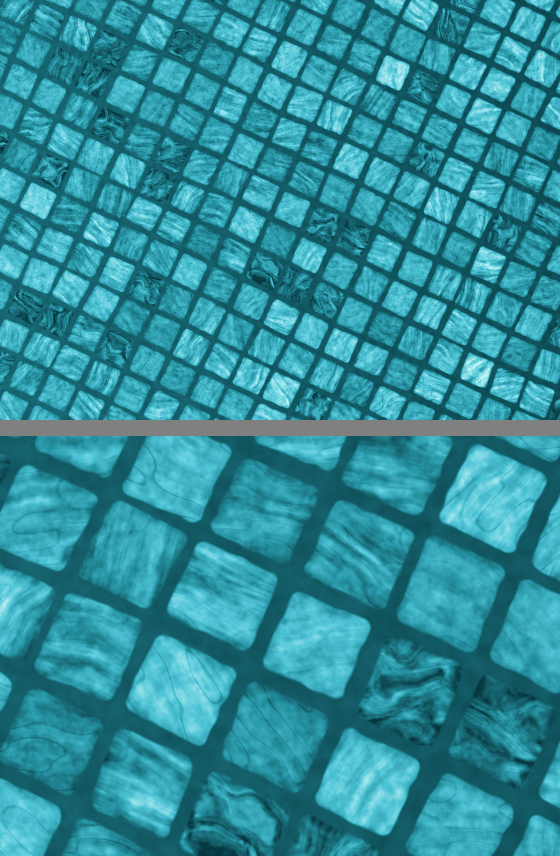
Top, the full canvas; bottom, a detail of the centre.
This texture is drawn by a Shadertoy shader. Its source:

```glsl
// Slanted mosaic of small turquoise glass tiles set in dark teal grout.
// A rotated grid gives each tile its own size, tilt, tone and streak direction;
// stretched noise draws the streaks, warped noise the veins of the darker tiles.

float hash(vec2 p) {
    return fract(sin(dot(p, vec2(127.1, 311.7))) * 43758.5453);
}

float noise(vec2 p) {
    vec2 i = floor(p), f = fract(p);
    f = f * f * (3.0 - 2.0 * f);
    return mix(mix(hash(i), hash(i + vec2(1, 0)), f.x),
               mix(hash(i + vec2(0, 1)), hash(i + vec2(1, 1)), f.x), f.y);
}

float fbm(vec2 p) {
    float sum = 0.0, amp = 0.53;
    for (int i = 0; i < 4; i++) {
        sum += amp * noise(p);
        p = p * 2.03 + 17.3;
        amp *= 0.5;
    }
    return sum;
}

mat2 rotation(float a) {
    return mat2(cos(a), sin(a), -sin(a), cos(a));
}

float roundedBox(vec2 p, vec2 halfSize, float radius) {
    vec2 q = abs(p) - halfSize + radius;
    return length(max(q, 0.0)) + min(max(q.x, q.y), 0.0) - radius;
}

// Tone 0 to 1 runs from deep teal to pale aqua
vec3 tealRamp(float tone) {
    vec3 c = mix(vec3(0.02, 0.20, 0.23), vec3(0.15, 0.58, 0.64), clamp(tone / 0.5, 0.0, 1.0));
    c = mix(c, vec3(0.31, 0.77, 0.84), clamp((tone - 0.5) / 0.3, 0.0, 1.0));
    return mix(c, vec3(0.75, 0.95, 0.96), clamp((tone - 0.8) / 0.35, 0.0, 1.0));
}

// Tone of the glass at local position p of the tile with the given id
float glassTone(vec2 p, vec2 id) {
    float kind = hash(id + 3.7);
    float quarterTurn = step(0.62, hash(id + 8.1)) * 1.571;
    float angle = quarterTurn + (hash(id + 5.3) - 0.5) * 1.1;
    vec2 offset = 40.0 * vec2(hash(id + 1.9), hash(id + 6.4));

    // Streaks bend gently across the tile
    vec2 q = rotation(angle) * p;
    q.y += 0.16 * (noise(q * 2.5 + offset) - 0.5);
    float streaks = fbm(q * vec2(1.6, 11.0) + offset) - 0.5;
    float grain = fbm(p * 9.0 + offset) - 0.5;
    float speckle = noise(p * 26.0 + offset) - 0.5;

    float streakiness = mix(0.25, 0.95, hash(id + 11.2));
    float tone = 0.71 + 0.26 * (hash(id + 2.2) - 0.5);
    tone += streakiness * streaks + 0.40 * grain + 0.09 * speckle;

    // Thin dark cracks along the streaks
    float crack = abs(noise(q * vec2(2.0, 6.0) + offset + 9.0) - 0.5);
    tone -= 0.20 * smoothstep(0.05, 0.0, crack) * hash(id + 7.7);

    // Some tiles are dark and marbled
    vec2 warp = vec2(noise(q * 4.0 + offset), noise(q * 4.0 - offset));
    float veins = fbm(q * vec2(4.0, 9.0) + 2.5 * warp + offset);
    float marble = 0.38 + 1.3 * (veins - 0.5) + 0.15 * speckle;
    tone = mix(tone, marble, 0.9 * smoothstep(0.80, 0.88, kind));

    // A few tiles are much paler
    return tone + 0.15 * step(kind, 0.08);
}

void mainImage(out vec4 fragColor, in vec2 fragCoord) {
    vec2 uv = (fragCoord - 0.5 * iResolution.xy) / iResolution.y;

    // Slanted grid with 12.5 tiles per canvas height, slightly uneven
    vec2 grid = rotation(0.44) * (uv - vec2(-0.042, 0.035)) * 12.5 + 0.5;
    grid += 0.16 * (vec2(noise(grid * 0.35 + 5.0), noise(grid * 0.35 + 31.0)) - 0.5);
    vec2 id = floor(grid);
    vec2 p = fract(grid) - 0.5;
    float pixel = 12.5 / iResolution.y;

    // Hand-laid tile: small shift, tilt and size changes, worn rim
    vec2 jitter = vec2(hash(id + 0.3), hash(id + 4.6)) - 0.5;
    vec2 local = rotation(0.10 * (hash(id + 9.4) - 0.5)) * (p - 0.05 * jitter);
    vec2 halfSize = 0.425 + 0.035 * (vec2(hash(id + 12.8), hash(id + 15.1)) - 0.5);
    float dist = roundedBox(local, halfSize, 0.09);
    dist += 0.035 * (noise(grid * 8.0) - 0.5);
    float cover = smoothstep(0.6 * pixel + 0.012, -0.6 * pixel - 0.012, dist);

    // Glass darkens towards its rim
    float glass = glassTone(local, id) - 0.13 * smoothstep(-0.10, 0.0, dist);

    // Grout is paler on the left
    float grout = 0.20 - 0.10 * uv.x + 0.14 * (fbm(grid * 7.0) - 0.5);

    // Broad uneven light, dimmer in the upper left
    float light = 0.10 * (noise(uv * 2.5 + 4.0) - 0.5);
    light -= 0.08 * smoothstep(0.3, 1.0, uv.y - uv.x);

    float tone = mix(grout, max(glass, 0.06) + light, cover);
    fragColor = vec4(tealRamp(tone), 1.0);
}
```
